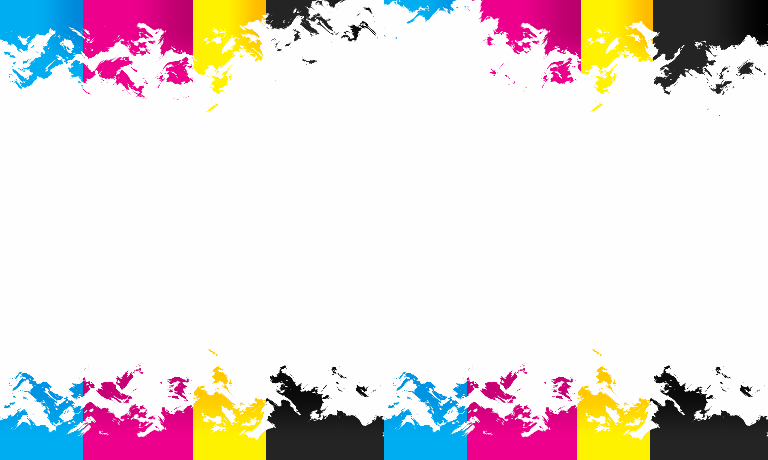
Write a Shadertoy shader that draws this background.

```glsl
// Torn bands of printing ink along the top and bottom of a white sheet.

#define TILE_WIDTH 0.838      // width of one four-ink group, in canvas heights
#define ROUGHNESS 0.36        // reach of the torn edge
#define GRAIN 13.0            // coarsest cells per canvas height
#define BAND_ENDS vec3(0.215, 0.503, 0.692)
#define PAPER vec3(0.995)
#define CYAN vec3(0.0, 0.68, 0.94)
#define MAGENTA vec3(0.93, 0.0, 0.55)
#define YELLOW vec3(1.0, 0.95, 0.0)
#define BLACK vec3(0.14)

// Ink reach at even steps across the canvas, in canvas heights
const float topReach[25] = float[25](
    0.088, 0.135, 0.135, 0.110, 0.148, 0.135, 0.145, 0.120, 0.075,
    0.030, 0.015, 0.005, 0.006, 0.010, 0.009, 0.006, 0.090, 0.135,
    0.130, 0.130, 0.090, 0.150, 0.155, 0.110, 0.105);
const float bottomReach[13] = float[13](
    0.092, 0.120, 0.125, 0.092, 0.135, 0.110, 0.125, 0.115, 0.083,
    0.150, 0.135, 0.092, 0.090);

vec2 hash2(vec2 p) {
    return fract(sin(vec2(dot(p, vec2(127.1, 311.7)),
                          dot(p, vec2(269.5, 183.3)))) * 43758.5);
}

// Distance to the nearest scattered cell point
float cellNoise(vec2 p) {
    vec2 cell = floor(p), local = fract(p);
    float nearest = 4.0;
    for (int y = -1; y <= 1; y++)
        for (int x = -1; x <= 1; x++) {
            vec2 offset = vec2(x, y);
            vec2 delta = offset + hash2(cell + offset) - local;
            nearest = min(nearest, dot(delta, delta));
        }
    return sqrt(nearest);
}

// Octaves of alternating sign: blobs, then chips, then grit
float tornNoise(vec2 p) {
    p += 0.012 * sin(p.yx * 47.0 + vec2(0.0, 2.0))
       + 0.005 * sin(p.yx * 131.0 + vec2(1.0, 4.0));
    p = vec2(p.x * 0.8 + p.y * 0.3, p.y * 1.2 - p.x * 0.2) * GRAIN;
    float sum = 0.0, weight = -0.5;
    for (int i = 0; i < 5; i++) {
        sum += weight * (cellNoise(p) - 0.46);
        p = mat2(1.6, 1.2, -1.2, 1.6) * p + 7.3;
        weight *= -0.68;
    }
    return sum;
}

float segmentDistance(vec2 p, vec2 a, vec2 b) {
    vec2 ab = b - a;
    return length(p - a - ab * clamp(dot(p - a, ab) / dot(ab, ab), 0.0, 1.0));
}

float inkReach(float x, float tileX, bool isTop) {
    float t = isTop ? x * 24.0 : tileX * 12.0;
    int i = int(min(floor(t), isTop ? 23.0 : 11.0));
    float blend = t - float(i);
    return isTop ? mix(topReach[i], topReach[i + 1], blend)
                 : mix(bottomReach[i], bottomReach[i + 1], blend);
}

vec3 inkColor(float u, float depth, bool isTop) {
    vec3 ends = BAND_ENDS;
    vec3 ink = CYAN, shadeInk = vec3(0.0, 0.53, 0.86);
    float start = 0.0, end = ends.x;
    if (u > ends.z) {
        ink = BLACK; shadeInk = vec3(0.0); start = ends.z; end = 1.0;
    } else if (u > ends.y) {
        ink = YELLOW; shadeInk = vec3(1.0, 0.72, 0.0); start = ends.y; end = ends.z;
    } else if (u > ends.x) {
        ink = MAGENTA; shadeInk = vec3(0.72, 0.0, 0.42); start = ends.x; end = ends.y;
    }
    float along = (u - start) / (end - start);
    float shade = isTop
        ? smoothstep(0.4, 1.0, along) * (1.0 - smoothstep(0.06, 0.16, depth))
        : 0.7 * smoothstep(0.04, 0.15, depth);
    return mix(ink, shadeInk, shade);
}

void mainImage(out vec4 fragColor, in vec2 fragCoord) {
    vec2 uv = fragCoord / iResolution.xy;
    bool isTop = uv.y > 0.5;
    float depth = min(uv.y, 1.0 - uv.y);
    float tileX = fract(uv.x * 2.0);
    vec2 p = vec2(tileX * TILE_WIDTH, depth);

    // Torn edge, calmer close to the canvas border
    float torn = tornNoise(p);
    float rough = ROUGHNESS * mix(0.18, 1.0, smoothstep(0.0, 0.1, depth));
    float field = inkReach(uv.x, tileX, isTop) - depth + rough * torn;

    // Slanted bare streak through the magenta
    float streak = segmentDistance(p, vec2(0.23, 0.122), vec2(0.33, 0.085));
    field = min(field, streak - 0.014 + 0.12 * torn);

    float soft = clamp(fwidth(field), 0.001, 0.02) * 0.6;
    float coverage = smoothstep(-soft, soft, field);

    // Upper right bands sit slightly further along
    float bandX = tileX - (isTop && uv.x > 0.5 ? 0.009 : 0.0);
    fragColor = vec4(mix(PAPER, inkColor(bandX, depth, isTop), coverage), 1.0);
}
```
